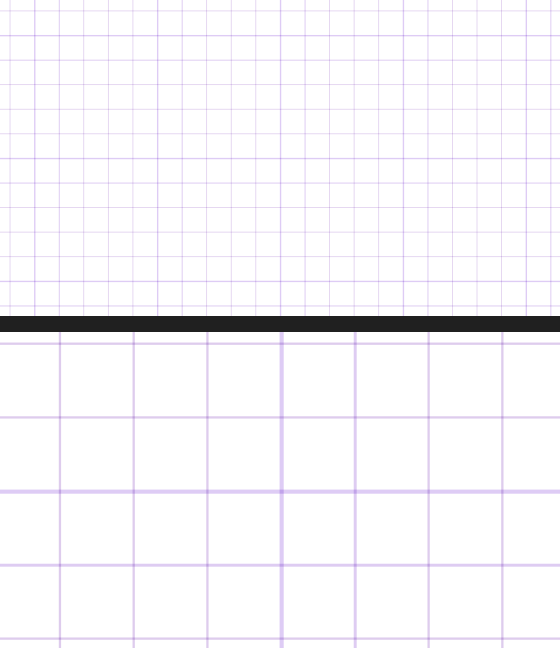
Top, the full canvas; bottom, a detail of the centre.
A WebGL 1 fragment shader for this pattern:

```glsl
precision highp float;
// Pale lilac ruled grid on white paper, centred on the canvas.
// Each axis repeats one line in a cycle of five: a bold violet line, a medium
// one, then three thin mauve ones. Edges use box-filter coverage.

uniform vec2 u_resolution;

// Light passed by the evenly spaced lines along one axis.
vec3 ruledLines(float x, float pixel) {
  float pitch = 7.0 / 90.0;
  float unit = 1.0 / 288.0;

  // Nearest line: its index and the distance from its leading edge
  float cell = x / pitch;
  float index = floor(cell + 0.5);
  float offset = (cell - index) * pitch;

  // Stroke extent and ink for the place in the cycle
  float turn = mod(index + 0.5, 5.0);
  vec2 stroke = vec2(0.0, 0.7);
  vec3 ink = vec3(0.87, 0.80, 0.93);
  if (turn < 1.0) {
    stroke = vec2(-0.125, 1.125);
    ink = vec3(0.87, 0.80, 0.96);
  } else if (turn < 2.0) {
    stroke = vec2(0.0, 0.9);
    ink = vec3(0.87, 0.80, 0.95);
  }
  stroke *= unit;

  // Share of the pixel footprint that the stroke covers
  float low = max(offset - 0.5 * pixel, stroke.x);
  float high = min(offset + 0.5 * pixel, stroke.y);
  float coverage = clamp((high - low) / pixel, 0.0, 1.0);
  return mix(vec3(1.0), ink, coverage);
}

void main() {
  // Height units, measured right and down from the centre
  float pixel = 1.0 / u_resolution.y;
  vec2 p = (gl_FragCoord.xy - 0.5 * u_resolution) * pixel * vec2(1.0, -1.0);

  // Translucent strokes multiply, so crossings are darker
  vec3 color = ruledLines(p.x, pixel) * ruledLines(p.y, pixel);
  gl_FragColor = vec4(color, 1.0);
}
```
